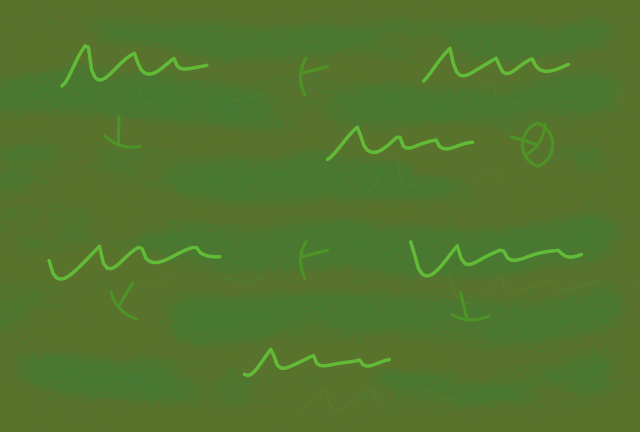
Reproduce this pattern procedurally as a Shadertoy shader.

```glsl
// Green scribbles and small twigs drawn over an olive ground with sprayed moss bands.

const vec3 OLIVE = vec3(0.350, 0.450, 0.178);
const vec3 MOSS = vec3(0.305, 0.463, 0.183);
const vec3 TEAL = vec3(0.235, 0.495, 0.220);
const vec3 TWIG_GREEN = vec3(0.300, 0.580, 0.150);
const vec3 BRIGHT_GREEN = vec3(0.380, 0.735, 0.215);

// Lengths are fractions of the canvas height.
const float SCRIBBLE_RADIUS = 0.0040;
const float TWIG_RADIUS = 0.0036;
const float TRACE_RADIUS = 0.0010;
const float TRACE_OPACITY = 0.13;
const float BAND_SPACING = 0.165;
const float SPRAY_CELLS = 230.0;
const float SPRAY_OPACITY = 0.60;
const int SCRIBBLE_STEPS = 44;
const float PI = 3.14159;

float hash(vec2 p) {
    return fract(sin(dot(p, vec2(127.1, 311.7))) * 43758.5);
}

float valueNoise(vec2 p) {
    vec2 i = floor(p), f = fract(p);
    f = f * f * (3.0 - 2.0 * f);
    return mix(mix(hash(i), hash(i + vec2(1, 0)), f.x),
               mix(hash(i + vec2(0, 1)), hash(i + vec2(1, 1)), f.x), f.y);
}

float segment(vec2 p, vec2 a, vec2 b) {
    vec2 pa = p - a, ba = b - a;
    return length(pa - ba * clamp(dot(pa, ba) / dot(ba, ba), 0.0, 1.0));
}

float ink(float distance, float radius, float pixel) {
    return 1.0 - smoothstep(-0.6 * pixel, 0.6 * pixel, distance - radius);
}

// Point on a decaying row of sharp crests and round troughs, t in 0..1.
vec2 scribblePoint(float t, float span, float height, float startPhase, float anchor, float seed) {
    float warped = t + 0.025 * sin(8.0 * t + seed);
    float rise = fract(startPhase + 3.5 * warped);
    float crest = 1.0 - sin(PI * pow(rise, 0.55));
    float wobble = 0.004 * sin(17.0 * t + 2.0 * seed);
    return vec2((t - 0.5) * span, height * exp(-1.9 * t) * (crest - anchor) + wobble);
}

float scribble(vec2 p, float group, float slot) {
    if (abs(p.x) > 0.25 || abs(p.y) > 0.16) return 1.0;
    bool startsHigh = group > 0.5 && slot < 1.5;
    float span = startsHigh ? 0.395 : 0.335;
    float height = 0.125 - 0.015 * slot - 0.017 * group;
    float phase = startsHigh ? 0.02 : 0.28;
    float anchor = startsHigh ? 0.75 : 0.35;
    float seed = 3.0 * group + slot;
    float d = 1.0;
    vec2 previous = scribblePoint(0.0, span, height, phase, anchor, seed);
    for (int i = 1; i <= SCRIBBLE_STEPS; i++) {
        float t = float(i) / float(SCRIBBLE_STEPS);
        vec2 next = scribblePoint(t, span, height, phase, anchor, seed);
        d = min(d, segment(p, previous, next));
        previous = next;
    }
    return d;
}

// Bent stem with one side branch.
float twig(vec2 p, float angle) {
    float c = cos(angle), s = sin(angle);
    vec2 q = mat2(c, -s, s, c) * p;
    float branch = segment(q, vec2(0.0), vec2(0.060, 0.022));
    q.x -= 6.0 * q.y * q.y;
    return min(branch, segment(q, vec2(0.0, -0.048), vec2(0.0, 0.036)));
}

float leaf(vec2 p) {
    return abs(length(vec2(abs(p.x) + 0.018, p.y)) - 0.053);
}

// Horizontal moss bands broken into soft patches, fading at the margins.
float mossDensity(vec2 p, float aspect) {
    float y = 1.0 - p.y + 0.018 * sin(4.3 * p.x + 1.0) + 0.012 * sin(9.7 * p.x);
    float band = 0.5 + 0.5 * cos(2.0 * PI * (y - 0.235) / BAND_SPACING);
    float patches = 0.65 * valueNoise(p * vec2(4.0, 9.0) + 3.0)
                  + 0.35 * valueNoise(p * vec2(11.0, 23.0));
    float margin = smoothstep(0.0, 0.13, p.y) * smoothstep(0.0, 0.12, 1.0 - p.y)
                 * smoothstep(0.0, 0.12, aspect - p.x) * smoothstep(-0.08, 0.06, p.x);
    return margin * (0.12 + 0.88 * band) * smoothstep(0.15, 0.85, patches);
}

// Cellular spray: each cell holds a dot with a chance given by the density.
float spray(vec2 p, float density, float pixel) {
    vec2 q = p * SPRAY_CELLS, cell = floor(q);
    float soft = 0.5 * pixel * SPRAY_CELLS, cover = 0.0;
    for (int j = -1; j <= 1; j++)
    for (int i = -1; i <= 1; i++) {
        vec2 id = cell + vec2(i, j);
        vec2 dotCentre = id + vec2(hash(id), hash(id + 57.0));
        float dotInk = 1.0 - smoothstep(0.5 - soft, 0.5 + soft, length(q - dotCentre));
        cover = max(cover, dotInk * step(hash(id + 113.0), 0.75 * density));
    }
    return cover;
}

void mainImage(out vec4 fragColor, in vec2 fragCoord) {
    float pixel = 1.0 / iResolution.y;
    float aspect = iResolution.x * pixel;
    vec2 p = fragCoord * pixel;

    // Ground
    float density = mossDensity(p, aspect);
    vec3 color = mix(OLIVE, MOSS, smoothstep(0.08, 0.50, density));
    color = mix(color, TEAL, SPRAY_OPACITY * spray(p, density, pixel));

    // Two staggered groups of three scribbles and three twigs
    float bright = 1.0, trace = 1.0, twigs = 1.0;
    for (int i = 0; i < 6; i++) {
        float group = float(i / 3), slot = float(i % 3);
        float isLow = step(1.5, slot), top = 0.845 - 0.425 * group;
        float x = slot < 0.5 ? 0.21 : slot < 1.5 ? 0.775 : 0.625 - 0.13 * group;
        vec2 centre = vec2(x * aspect, top - isLow * (0.18 + 0.08 * group));
        bright = min(bright, scribble(p - centre, group, slot));
        trace = min(trace, scribble((p - centre - vec2(0.11, -0.07)) * vec2(0.9, 1.1), group, 2.0 - slot));

        float twigX = slot < 0.5 ? 0.47 : slot < 1.5 ? 0.185 : 0.84 - 0.11 * group;
        vec2 joint = vec2(twigX * aspect, top - 0.015 - min(slot, 1.0) * (0.165 - 0.05 * group) - 0.03 * isLow * group);
        float angle = 1.3 * slot * (1.0 - 0.4 * group) - 0.1;
        twigs = min(twigs, twig(p - joint, angle));
        if (i == 2) twigs = min(twigs, leaf(p - joint));
    }
    float broken = smoothstep(0.35, 0.6, valueNoise(p * 14.0));
    color = mix(color, BRIGHT_GREEN, TRACE_OPACITY * broken * ink(trace, TRACE_RADIUS, pixel));
    color = mix(color, TWIG_GREEN, ink(twigs, TWIG_RADIUS, pixel));
    color = mix(color, BRIGHT_GREEN, ink(bright, SCRIBBLE_RADIUS, pixel));
    fragColor = vec4(color, 1.0);
}
```
